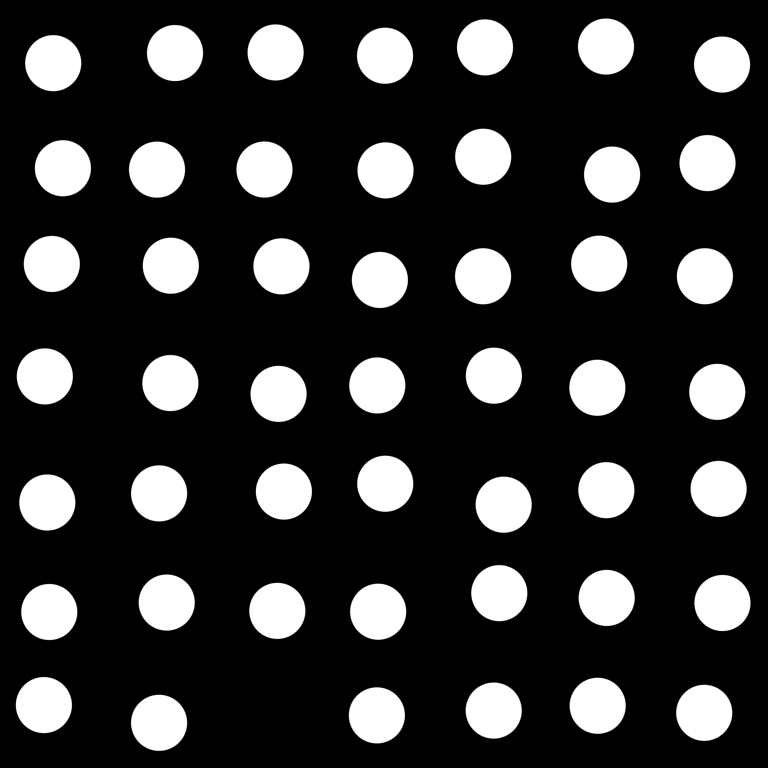
Give the GLSL for this pattern, as a three.js fragment shader.

```glsl
// White dots on black: a square grid of equal discs, each nudged off its
// cell centre by a hashed offset, with a single dot left out.
// Every disc stays inside its own cell, so the sheet tiles without a seam.

varying vec2 vUv;

const float GRID = 7.0;                      // cells across and up
const float RADIUS = 0.0365;                 // dot radius, in canvas widths
const float SOFTNESS = 0.001;                // half width of the smoothed edge
const float JITTER = 0.1;                    // largest offset, in cells
const vec2 EMPTY_CELL = vec2(2.0, 0.0);      // column and row without a dot
const vec3 GROUND_COLOR = vec3(0.0);
const vec3 DOT_COLOR = vec3(1.0);

float hash(vec2 p) {
  return fract(sin(dot(p, vec2(127.1, 311.7))) * 43758.5453);
}

vec2 hash2(vec2 p) {
  return vec2(hash(p), hash(p + vec2(19.3, 47.9)));
}

// Signed distance to the edge of the dot in this cell, in canvas widths.
float dotDistance(vec2 local, vec2 cell) {
  vec2 center = 0.5 + JITTER * (2.0 * hash2(cell) - 1.0);
  return length(local - center) / GRID - RADIUS;
}

void main() {
  // Grid cell, wrapped at the canvas edges
  vec2 grid = vUv * GRID;
  vec2 cell = mod(floor(grid), GRID);

  // Dot coverage, with the one gap
  float d = dotDistance(fract(grid), cell);
  float coverage = 1.0 - smoothstep(-SOFTNESS, SOFTNESS, d);
  float isEmpty = 1.0 - step(0.5, distance(cell, EMPTY_CELL));
  coverage *= 1.0 - isEmpty;

  gl_FragColor = vec4(mix(GROUND_COLOR, DOT_COLOR, coverage), 1.0);
}
```
